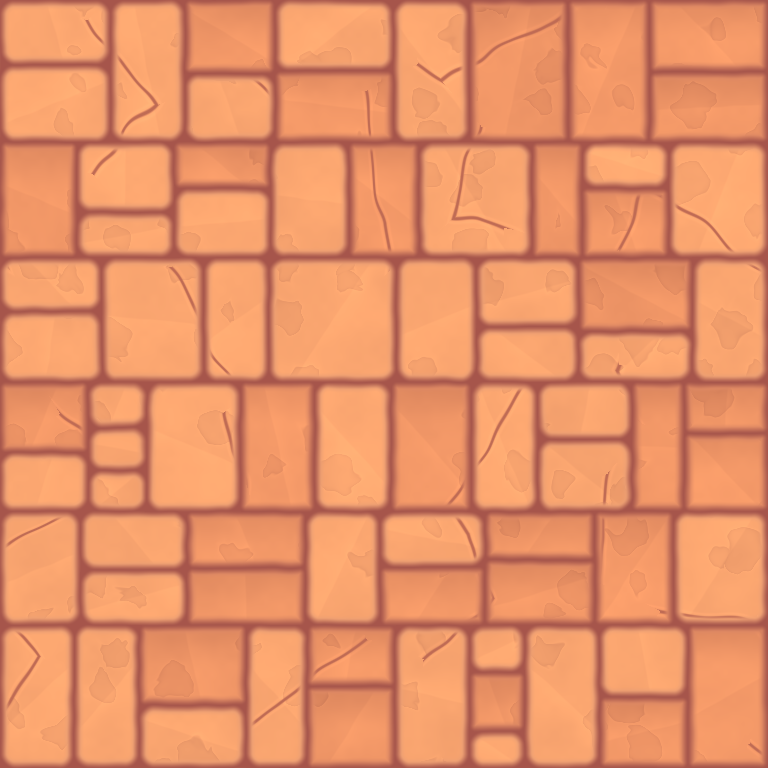
This texture is drawn by a WebGL 2 fragment shader. Its source:

```glsl
#version 300 es
precision highp float;
// Warm sandstone paving: six courses are cut into irregular columns, some of
// them split into stacked stones. Rounded box distances give the soft joints;
// scattered chips, facets and masked Voronoi edges give wear and cracks.
uniform vec2 u_resolution;
out vec4 fragColor;

float hash(vec2 p) {
    return fract(sin(dot(p, vec2(127.1, 311.7))) * 43758.5);
}

vec2 hash2(vec2 p) {
    return vec2(hash(p), hash(p + 17.3));
}

float noise(vec2 p) {
    vec2 i = floor(p), f = fract(p);
    f = f * f * (3.0 - 2.0 * f);
    return mix(mix(hash(i), hash(i + vec2(1, 0)), f.x),
               mix(hash(i + vec2(0, 1)), hash(i + vec2(1, 1)), f.x), f.y);
}

// Position of cut i among n parts of the unit length; both ends stay fixed.
float cut(float i, float n, float seed, float jitter) {
    float k = mod(i + 0.5, n) - 0.5;
    return (i + jitter * (hash(vec2(k, seed)) - 0.5) * step(0.5, k)) / n;
}

// Part containing x: index, lower end, upper end.
vec3 span(float x, float n, float seed, float jitter) {
    float i = floor(x * n);
    if (x < cut(i, n, seed, jitter)) i -= 1.0;
    else if (x >= cut(i + 1.0, n, seed, jitter)) i += 1.0;
    return vec3(i, cut(i, n, seed, jitter), cut(i + 1.0, n, seed, jitter));
}

float roundBox(vec2 p, vec2 halfSize, float r) {
    vec2 q = abs(p) - halfSize + r;
    return length(max(q, 0.0)) + min(max(q.x, q.y), 0.0) - r;
}

// Distance to the few Voronoi edges that are kept as cracks.
float crackDistance(vec2 p) {
    vec2 base = floor(p), nearest = vec2(0), toNearest = vec2(9);
    for (int k = 0; k < 9; k++) {
        vec2 c = base + vec2(k % 3 - 1, k / 3 - 1);
        vec2 v = c + hash2(c + 41.0) - p;
        if (dot(v, v) < dot(toNearest, toNearest)) { toNearest = v; nearest = c; }
    }
    float d = 9.0;
    for (int k = 0; k < 25; k++) {
        vec2 c = nearest + vec2(k % 5 - 2, k / 5 - 2);
        vec2 v = c + hash2(c + 41.0) - p;
        bool kept = hash(c + nearest + 5.7) < 0.27;
        if (c != nearest && kept)
            d = min(d, dot(0.5 * (v + toNearest), normalize(v - toNearest)));
    }
    return d;
}

// Signed distance to scattered ragged chips, negative inside.
float chipDistance(vec2 p) {
    p += 0.30 * (vec2(noise(p * 3.0), noise(p * 3.0 + 31.0)) - 0.5);
    p += 0.10 * (vec2(noise(p * 9.0), noise(p * 9.0 + 57.0)) - 0.5);
    float d = 9.0;
    for (int k = 0; k < 9; k++) {
        vec2 c = floor(p) + vec2(k % 3 - 1, k / 3 - 1);
        float r = mix(0.10, 0.36, hash(c + 3.1));
        if (hash(c + 8.9) < 0.62) d = min(d, length(c + hash2(c) - p) - r);
    }
    return d;
}

void main() {
    vec2 uv = gl_FragCoord.xy / u_resolution.y;
    vec2 p = uv + 0.002 * (vec2(noise(uv * 45.0), noise(uv * 45.0 + 9.0)) - 0.5);

    // Course, column and stacked part
    vec3 row = span(p.y, 6.0, 2.7, 0.25);
    float columns = 8.0 + floor(2.6 * hash(vec2(row.x, 6.1)));
    vec3 col = span(p.x, columns, row.x + 13.0, 0.5);
    float width = col.z - col.y, pick = hash(vec2(col.x, row.x + 4.4));
    float parts = width > 0.108 && pick < 0.68 ? 2.0 : width < 0.085 && pick > 0.9 ? 3.0 : 1.0;
    float height = row.z - row.y;
    vec3 part = span((p.y - row.y) / height, parts, col.x + 20.0 * row.x, 0.45);
    vec2 low = vec2(col.y, row.y + part.y * height);
    vec2 high = vec2(col.z, row.y + part.z * height);
    vec2 id = vec2(col.x + 11.0 * part.x, row.x);
    vec2 local = p - 0.5 * (low + high);

    // Raised stones are bright and round, sunken ones darker and squarer
    float raised = step(hash(id + 2.3), 0.6);
    float inset = -roundBox(local, 0.5 * (high - low), mix(0.008, 0.019, raised));
    vec3 face = mix(vec3(0.95, 0.595, 0.405), vec3(0.98, 0.648, 0.438), raised);
    float shade = 1.0 + 0.03 * (hash(id + 7.7) - 0.5) + 0.035 * (noise(uv * 22.0) - 0.5);
    shade += 0.012 * (noise(uv * 90.0) - 0.5);
    shade -= (1.0 - raised) * 0.07 * (1.0 - smoothstep(0.0, 0.06, high.y - p.y));

    // Faint facets fading away from their ridge
    float angle = 6.28 * hash(id + 5.5);
    float ridge = dot(local, vec2(cos(angle), sin(angle)));
    shade += 0.03 * smoothstep(-0.001, 0.002, ridge) * exp(-35.0 * max(ridge, 0.0));

    // Chips with a thin dark lip and a light outer line
    float chip = chipDistance(uv * 14.0 + 19.0 * id) / 14.0;
    float inside = 1.0 - smoothstep(-0.001, 0.001, chip);
    shade -= inside * (0.025 + 0.05 * exp(-abs(chip) * 450.0));
    shade += 0.025 * (1.0 - inside) * exp(-abs(chip) * 450.0);
    face *= vec3(shade, 1.0 + 1.25 * (shade - 1.0), shade);

    // Cracks with a pale edge
    vec2 bend = vec2(noise(uv * 24.0 + 3.0), noise(uv * 24.0 + 71.0)) - 0.5;
    float crack = crackDistance((uv + 0.016 * bend) * 6.0) / 6.0;
    face *= 1.0 + 0.03 * exp(-pow((crack - 0.005) * 600.0, 2.0));
    face = mix(vec3(0.75, 0.42, 0.33), face, smoothstep(0.0006, 0.0032, crack));

    // Joint, rim and face
    vec3 rim = mix(vec3(0.87, 0.535, 0.39), vec3(0.93, 0.625, 0.45), raised);
    vec3 color = mix(vec3(0.65, 0.335, 0.295), rim, smoothstep(-0.001, 0.010, inset));
    color = mix(color, face, smoothstep(0.006, 0.014, inset));
    fragColor = vec4(color, 1.0);
}
```
